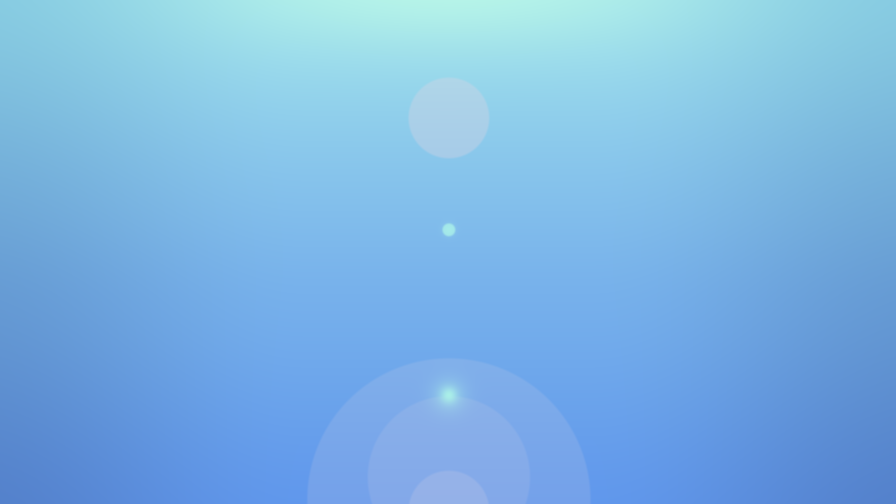
Give the GLSL for this background, as a Shadertoy shader.

```glsl
// Vertical water gradient, darker and greyer toward the sides
vec3 waterColor(vec2 uv) {
    vec3 deep = vec3(0.365, 0.58, 0.925);
    vec3 middle = vec3(0.485, 0.715, 0.92);
    vec3 shallow = vec3(0.62, 0.88, 0.925);
    vec3 color = mix(deep, middle, smoothstep(-0.15, 0.62, uv.y));
    color = mix(color, shallow, smoothstep(0.4, 1.08, uv.y));

    float side = smoothstep(0.16, 0.54, abs(uv.x - 0.5));
    color -= side * mix(vec3(0.05, 0.09, 0.13), vec3(0.09, 0.08, 0.04), uv.y);

    // Pale light entering from above
    vec2 fromTop = (uv - vec2(0.5, 1.03)) / vec2(0.27, 0.13);
    return color + vec3(0.1, 0.085, -0.015) * exp(-dot(fromTop, fromTop));
}

// Soft-edged disc coverage
float disc(vec2 p, float height, float radius) {
    float blur = max(0.003, 1.0 / iResolution.y);
    return 1.0 - smoothstep(-blur, blur, length(p - vec2(0.0, height)) - radius);
}

// Round falloff of light
float glow(vec2 p, float height, float radius) {
    vec2 d = (p - vec2(0.0, height)) / radius;
    return exp(-dot(d, d));
}

void mainImage(out vec4 fragColor, in vec2 fragCoord) {
    vec2 uv = fragCoord / iResolution.xy;
    vec2 p = (fragCoord - vec2(0.501, 0.0) * iResolution.xy) / iResolution.y;
    vec3 color = waterColor(uv);

    // Lens discs along the vertical axis
    vec3 haze = vec3(0.86, 0.83, 0.89);
    color = mix(color, haze, 0.36 * disc(p, 0.766, 0.08));
    color = mix(color, haze, 0.16 * disc(p, 0.008, 0.281));
    color = mix(color, haze, 0.14 * disc(p, 0.053, 0.161));
    color = mix(color, haze, 0.2 * disc(p, -0.014, 0.08));

    // Small mint sparks
    vec3 mint = vec3(0.68, 0.96, 0.91);
    color = mix(color, mint, 0.7 * disc(p, 0.544, 0.0125));
    color = mix(color, mint, 0.4 * glow(p, 0.544, 0.012));
    color = mix(color, mint, 0.4 * glow(p, 0.216, 0.034));
    color = mix(color, mint, 0.85 * glow(p, 0.216, 0.015));

    fragColor = vec4(clamp(color, 0.0, 1.0), 1.0);
}
```
